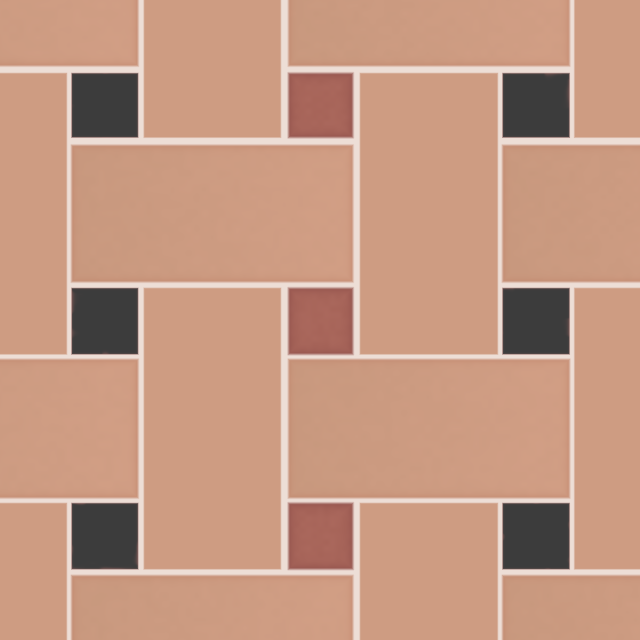
Give the GLSL for this pattern, as a three.js fragment shader.

```glsl
varying vec2 vUv;

const float UNITS_ACROSS = 8.91;
const vec2 GRID_OFFSET = vec2(0.037, 0.058);
const vec3 GROUT = vec3(0.93, 0.87, 0.84);
const vec3 CLAY = vec3(0.806, 0.611, 0.509);
const vec3 CLAY_SHADE = vec3(0.785, 0.598, 0.495);
const vec3 CLAY_LIGHT = vec3(0.820, 0.620, 0.520);
const vec3 CLAY_RIM = vec3(0.75, 0.51, 0.41);
const vec3 BRICK_RED = vec3(0.66, 0.40, 0.355);
const vec3 RED_RIM = vec3(0.56, 0.31, 0.29);
const vec3 CHARCOAL = vec3(0.235);
const vec3 CHARCOAL_RIM = vec3(0.62, 0.40, 0.38);

float hash(vec2 p) {
  return fract(sin(dot(p, vec2(127.1, 311.7))) * 43758.5453);
}

float noise(vec2 p) {
  vec2 i = floor(p);
  vec2 f = fract(p);
  f = f * f * (3.0 - 2.0 * f);
  return mix(mix(hash(i), hash(i + vec2(1.0, 0.0)), f.x),
             mix(hash(i + vec2(0.0, 1.0)), hash(i + vec2(1.0)), f.x), f.y);
}

float box(vec2 p, vec2 halfSize) {
  vec2 d = abs(p) - halfSize;
  return length(max(d, 0.0)) + min(max(d.x, d.y), 0.0);
}

float coverage(float d, float softness) {
  return 1.0 - smoothstep(-softness, softness, d);
}

// Strength of the coloured border just inside a tile edge
float rim(float d, float width) {
  return exp(min(d, 0.0) / width);
}

// Half widths of the upright (x) and level (y) joints
vec2 jointInset(vec2 p) {
  vec2 wave = 0.5 + 0.5 * cos((p - vec2(4.0, 7.0)) * vec2(0.9, 0.8));
  return mix(vec2(0.031), vec2(0.052), wave);
}

vec3 levelTile(vec2 local, vec2 p, float d) {
  float grain = noise(p * 9.0) - 0.5;
  float blend = clamp(0.5 + local.x * 0.25 + grain * 0.3, 0.0, 1.0);
  vec3 colour = mix(CLAY_SHADE, CLAY_LIGHT, blend);
  return mix(colour, CLAY_RIM, 0.7 * rim(d, 0.04));
}

vec3 smallTile(float isRed, vec2 p, float d) {
  vec3 red = BRICK_RED + 0.015 * (noise(p * 12.0) - 0.5);
  red = mix(red, RED_RIM, 0.8 * rim(d, 0.06));
  // Sparse worn spots widen the thin charcoal border
  float wear = smoothstep(0.7, 0.95, noise(p * 6.0));
  vec3 dark = mix(CHARCOAL, CHARCOAL_RIM, 0.8 * rim(d, mix(0.008, 0.025, wear)));
  return mix(dark, red, isRed);
}

void main() {
  vec2 p = vUv * UNITS_ACROSS + GRID_OFFSET;
  vec2 inset = jointInset(p);

  // Tile centres alternate between level and upright every three units
  vec2 cell = floor(p / 3.0 + 0.5);
  vec2 q = p - 3.0 * cell;
  vec2 side = vec2(q.x < 0.0 ? -1.0 : 1.0, q.y < 0.0 ? -1.0 : 1.0);
  float isLevel = mod(cell.x + cell.y, 2.0);
  vec2 levelLocal = q - vec2(3.0 * side.x * (1.0 - isLevel), 0.0);
  vec2 uprightLocal = q - vec2(0.0, 3.0 * side.y * isLevel);

  float level = box(levelLocal, vec2(2.0, 1.0) - inset);
  float upright = box(uprightLocal, vec2(1.0, 2.0) - inset);
  float small = box(q - 1.5 * side, vec2(0.5) - inset);

  // Small squares alternate charcoal and red by column
  float isRed = mod(floor(p.x / 3.0), 2.0);

  vec3 colour = GROUT;
  colour = mix(colour, CLAY, coverage(upright, 0.016));
  colour = mix(colour, levelTile(levelLocal, p, level), coverage(level, 0.026));
  colour = mix(colour, smallTile(isRed, p, small), coverage(small, mix(0.014, 0.028, isRed)));
  gl_FragColor = vec4(colour, 1.0);
}
```
